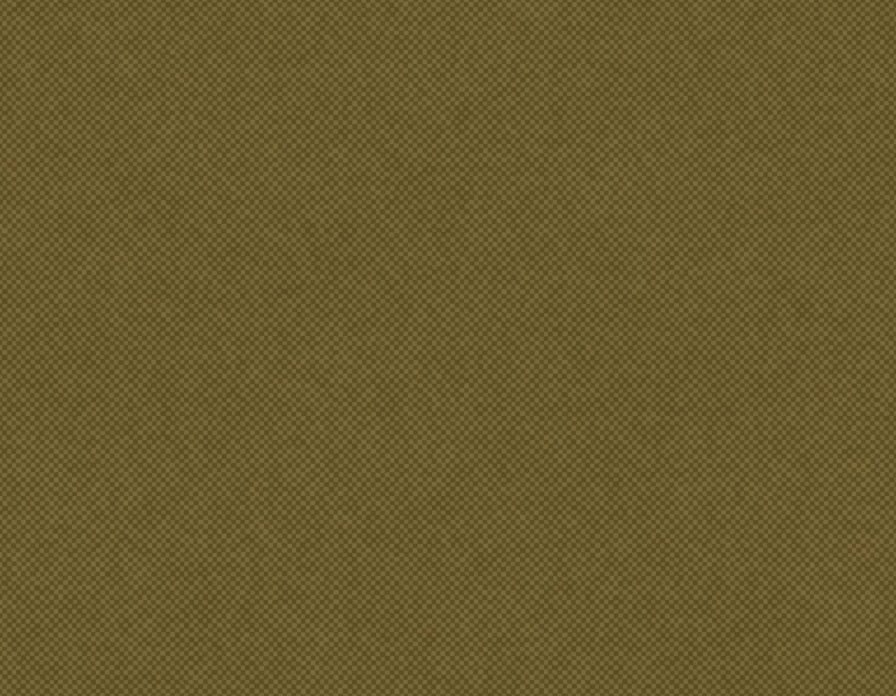
A Shadertoy shader for this texture:

```glsl
// Olive woven cloth: a fine staggered checker of raised threads with faint wear.

float hash(vec2 p) {
    vec3 q = fract(vec3(p.xyx) * 0.1031);
    q += dot(q, q.yzx + 33.33);
    return fract((q.x + q.y) * q.z);
}

// Smooth value noise in 0..1
float noise(vec2 p) {
    vec2 cell = floor(p), f = fract(p);
    f = f * f * (3.0 - 2.0 * f);
    float low = mix(hash(cell), hash(cell + vec2(1, 0)), f.x);
    float high = mix(hash(cell + vec2(0, 1)), hash(cell + vec2(1, 1)), f.x);
    return mix(low, high, f.y);
}

// Staggered bumps: two light spots and two dark gaps per repeat
float weave(vec2 p) {
    vec2 wave = cos(6.28318 * p);
    return wave.x * wave.y;
}

void mainImage(out vec4 fragColor, in vec2 fragCoord) {
    vec2 uv = fragCoord / iResolution.xy;
    vec2 p = uv * vec2(96.0, 74.0);

    // Slightly uneven thread spacing
    vec2 wobble = vec2(noise(p * 1.1 + 7.0), noise(p * 1.1 + 51.0)) - 0.5;
    float height = weave(p + 0.16 * wobble);

    // Variation from stitch to stitch and along each thread
    float stitch = noise(2.0 * p + 130.0) - 0.5;
    float warp = noise(vec2(2.0 * p.x, 0.3 * p.y) + 211.0) - 0.5;
    float weft = noise(vec2(0.3 * p.x, 2.0 * p.y) + 307.0) - 0.5;
    height += 0.3 * stitch + 0.08 * (warp + weft);

    vec3 gap = vec3(0.362, 0.311, 0.131);
    vec3 thread = vec3(0.468, 0.408, 0.236);
    vec3 color = mix(gap, thread, smoothstep(-0.4, 0.5, height));

    // Broad soft fading and sparse, faint warm tints
    float fade = noise(p * 0.09 + 17.0) + 0.5 * noise(p * 0.23 + 83.0) - 0.75;
    color *= 1.0 + 0.022 * fade + 0.07 * stitch;
    float warmth = smoothstep(0.75, 1.0, noise(p * 0.6 + 401.0));
    color += 0.009 * warmth * vec3(1.0, -0.1, -0.3);

    fragColor = vec4(color, 1.0);
}
```
